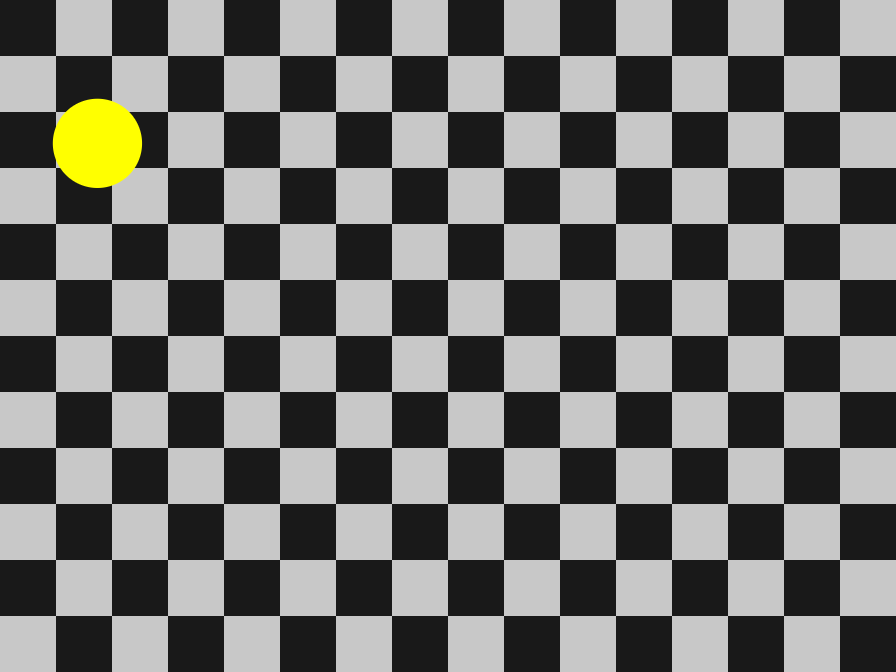
Give the GLSL for this pattern, as a Shadertoy shader.

```glsl
#define ROWS 12.0
#define DARK vec3(0.098)
#define LIGHT vec3(0.784)
#define DISC_COLOR vec3(1.0, 1.0, 0.0)
#define DISC_CENTER vec2(1.74, 9.44)
#define DISC_RADIUS 0.797

// Signed distance to the nearest cell border, positive in even cells
vec2 stripeDistance(vec2 p) {
    return abs(mod(p - 0.5, 2.0) - 1.0) - 0.5;
}

// 1 where both cell indices have the same parity, 0 elsewhere
float checker(vec2 p, float pixel) {
    vec2 wave = clamp(2.0 * stripeDistance(p) / pixel, -1.0, 1.0);
    return 0.5 + 0.5 * wave.x * wave.y;
}

float discMask(vec2 p, float pixel) {
    float d = length(p - DISC_CENTER) - DISC_RADIUS;
    return clamp(0.5 - d / pixel, 0.0, 1.0);
}

void mainImage(out vec4 fragColor, in vec2 fragCoord) {
    // One unit is one cell
    float pixel = ROWS / iResolution.y;
    vec2 p = fragCoord * pixel;

    // Board, then the disc on top
    vec3 color = mix(DARK, LIGHT, checker(p, pixel));
    color = mix(color, DISC_COLOR, discMask(p, pixel));
    fragColor = vec4(color, 1.0);
}
```
